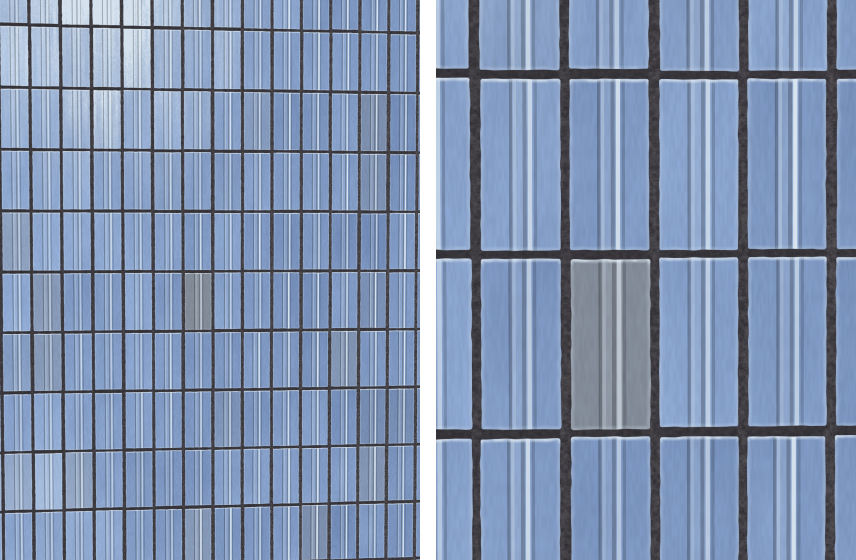
Left, the full canvas; right, a detail of the centre.
A Shadertoy shader for this texture:

```glsl
// A wall of upright glazed blue tiles with raised ribs, dark grout and a soft sky glare.

const vec3 GLAZE_DEEP  = vec3(0.445, 0.545, 0.715);
const vec3 GLAZE_LIGHT = vec3(0.585, 0.690, 0.850);
const vec3 GLAZE_GREY  = vec3(0.510, 0.540, 0.585);
const vec3 SHEEN       = vec3(0.870, 0.915, 0.950);
const vec3 GROUT_DARK  = vec3(0.175, 0.170, 0.190);
const vec3 GROUT_LIGHT = vec3(0.400, 0.385, 0.400);
const vec2 ODD_TILE    = vec2(6.0, 4.0);   // the one greyed tile

float hash(vec2 p) {
    return fract(sin(dot(p, vec2(127.1, 311.7))) * 43758.5453);
}

float noise(vec2 p) {
    vec2 i = floor(p), f = fract(p);
    f = f * f * (3.0 - 2.0 * f);
    return mix(mix(hash(i), hash(i + vec2(1, 0)), f.x),
               mix(hash(i + vec2(0, 1)), hash(i + vec2(1, 1)), f.x), f.y);
}

float roundBox(vec2 p, vec2 halfSize, float radius) {
    vec2 d = abs(p) - halfSize + radius;
    return length(max(d, 0.0)) + min(max(d.x, d.y), 0.0) - radius;
}

// Soft stripe centred on c
float stripe(float x, float c, float halfWidth, float aa) {
    return 1.0 - smoothstep(halfWidth - aa, halfWidth + aa, abs(x - c));
}

// Canvas to tile coordinates, rows counted downward, with slight perspective
vec2 wallCoords(vec2 uv) {
    float down = 1.0 - uv.y;
    float col = mix(-0.12, 0.07, uv.y) + mix(13.72, 13.40, uv.y) * uv.x + 0.6 * uv.x * uv.x;
    float row = mix(-0.385, -0.545, uv.x) + mix(8.86, 9.24, uv.x) * down + 0.34 * down * down;
    return vec2(col, row);
}

vec3 groutColor(vec2 wall, vec2 q, float across) {
    vec2 grain = wall * vec2(1.0, 2.0);
    float speck = 0.6 * noise(grain * 24.0) + 0.4 * noise(grain * 55.0);
    // Vertical joints catch more light toward the right
    float joint = smoothstep(0.42, 0.46, abs(q.x));
    float lit = speck * mix(0.5, 0.9, across) * mix(0.5, 1.0, joint);
    return mix(GROUT_DARK, GROUT_LIGHT, lit);
}

// Sky reflection, broken into vertical streaks and uneven from tile to tile
float glare(vec2 uv, vec2 wall, vec2 id) {
    vec2 d = (uv - vec2(0.23, 1.0)) / vec2(0.27, 0.24);
    float tilt = 0.55 + 0.75 * hash(id + 31.7);
    float streak = 0.65 + 0.55 * noise(wall * vec2(11.0, 1.5));
    float mottling = 0.85 + 0.3 * noise(wall * vec2(24.0, 40.0));
    return clamp(exp(-dot(d, d)) * tilt * streak * mottling, 0.0, 0.9);
}

vec3 tileColor(vec2 uv, vec2 wall, vec2 id, vec2 q, float edge, float aa) {
    float tone = hash(id + 3.1), tint = hash(id + 17.3);
    bool odd = all(equal(id, ODD_TILE));

    // Glaze: lighter at left, cloudy, with a different batch tone per tile
    float light = 0.68 - 0.48 * uv.x + 0.40 * (tone - 0.5);
    light += 0.25 * (noise(wall * vec2(3.0, 2.0)) - 0.5) + 0.08 * q.y;
    vec3 col = mix(GLAZE_DEEP, GLAZE_LIGHT, clamp(light, 0.0, 1.0));
    float grey = odd ? 0.95 : 0.4 * smoothstep(0.72, 1.0, tint);
    col = mix(col, GLAZE_GREY, grey);
    col *= 0.97 + 0.06 * noise(wall * vec2(45.0, 16.0));

    // Pale washed tiles in the lower left corner
    float wash = smoothstep(0.35, 0.0, uv.x) * smoothstep(0.38, 0.1, uv.y);
    col = mix(col, SHEEN, 0.35 * wash * hash(id + 9.4));
    col = mix(col, SHEEN, glare(uv, wall, id));

    // Raised rib: shaded flanks, pale crown and a bright right shoulder
    float ribX = 0.025 * (hash(id + 5.9) - 0.5);
    float x = q.x - ribX;
    float shine = 0.65 + 0.5 * hash(id + 23.0);
    col = mix(col, SHEEN, 0.13 * stripe(x, 0.0, 0.12, aa));
    col *= 1.0 - 0.24 * stripe(x, -0.12, 0.018, aa);
    col = mix(col, SHEEN, 0.28 * shine * stripe(x, -0.075, 0.018, aa));
    col *= 1.0 - 0.22 * stripe(x, 0.035, 0.022, aa);
    float shoulder = mix(0.62, 0.90, smoothstep(0.2, 0.8, uv.x)) * shine;
    col = mix(col, SHEEN, min(shoulder, 0.92) * stripe(x, 0.095, 0.024, aa));
    col *= 1.0 - 0.16 * stripe(x, 0.155, 0.018, aa);

    // Worn bright rim, strongest along the top edge
    float rim = smoothstep(-0.055, -0.01, edge);
    float topEdge = smoothstep(-0.87, -0.94, q.y);
    float chip = 0.6 + 0.6 * noise(wall * vec2(18.0, 22.0));
    return mix(col, SHEEN, rim * chip * mix(0.24, 0.72, topEdge));
}

void mainImage(out vec4 fragColor, in vec2 fragCoord) {
    vec2 uv = fragCoord / iResolution.xy;
    vec2 wall = wallCoords(uv);
    vec2 id = floor(wall);
    float aa = 10.0 / iResolution.x;

    // Cell space is one unit wide and two units tall, with small laying errors
    vec2 q = (fract(wall) - 0.5) * vec2(1.0, 2.0);
    q += 0.022 * (vec2(hash(id), hash(id + 7.7)) - 0.5);
    float wobble = 0.014 * (noise(wall * vec2(9.0, 18.0)) - 0.5);
    float edge = roundBox(q, vec2(0.445, 0.952), 0.025) + wobble;

    vec3 grout = groutColor(wall, q, uv.x);
    vec3 tile = tileColor(uv, wall, id, q, edge, aa * 0.7);
    fragColor = vec4(mix(tile, grout, smoothstep(-aa, aa, edge)), 1.0);
}
```
